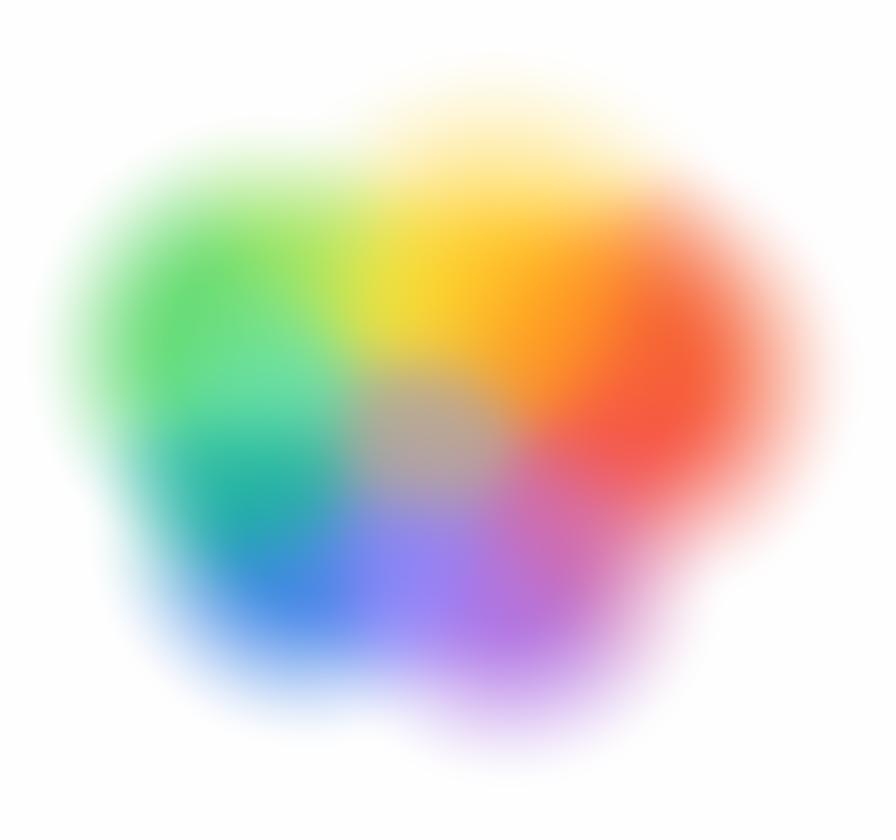
Reproduce this background procedurally as a Shadertoy shader.

```glsl
// A soft rainbow cloud glowing on a white ground.
// Hue anchors blend by normalized Gaussian weights; the cloud's outline
// is the union of several discs with wide, feathered rims.

#define HUE_SPREAD 0.064   // Gaussian radius of each hue, in canvas heights
#define FEATHER 1.0        // scale of the soft rims
#define OPACITY 1.0        // strength of the cloud
#define PAPER vec3(0.996)  // ground colour
#define CENTER vec2(0.5333, 0.5)

const int HUES = 15;
const int DISCS = 6;

// Hue anchors: around the wheel from green, ending in the muted middle.
const vec2 huePlace[HUES] = vec2[HUES](
    vec2(0.236, 0.632), vec2(0.319, 0.553), vec2(0.314, 0.417),
    vec2(0.347, 0.285), vec2(0.479, 0.319), vec2(0.604, 0.264),
    vec2(0.681, 0.354), vec2(0.764, 0.465), vec2(0.799, 0.569),
    vec2(0.660, 0.611), vec2(0.569, 0.667), vec2(0.569, 0.792),
    vec2(0.472, 0.667), vec2(0.364, 0.701), vec2(0.500, 0.479));

const vec3 hueColor[HUES] = vec3[HUES](
    vec3(0.40, 0.86, 0.44), vec3(0.43, 0.89, 0.67), vec3(0.11, 0.70, 0.62),
    vec3(0.25, 0.52, 0.91), vec3(0.55, 0.51, 0.99), vec3(0.69, 0.46, 0.90),
    vec3(0.82, 0.42, 0.67), vec3(0.97, 0.33, 0.28), vec3(0.96, 0.38, 0.21),
    vec3(1.00, 0.58, 0.14), vec3(1.00, 0.76, 0.13), vec3(1.00, 0.86, 0.33),
    vec3(0.98, 0.90, 0.22), vec3(0.62, 0.90, 0.40), vec3(0.72, 0.65, 0.60));

// Feathered discs: centre, radius, half width of the rim.
const vec4 disc[DISCS] = vec4[DISCS](
    vec4(0.312, 0.583, 0.194, 0.097), vec4(0.590, 0.625, 0.188, 0.146),
    vec4(0.743, 0.549, 0.174, 0.118), vec4(0.368, 0.375, 0.169, 0.104),
    vec4(0.607, 0.319, 0.153, 0.111), vec4(0.507, 0.493, 0.208, 0.111));

// Weighted mean of the hue anchors.
vec3 blendedHue(vec2 p) {
    vec3 sum = vec3(0.0);
    float total = 1e-12;
    for (int i = 0; i < HUES; i++) {
        vec2 offset = (p - huePlace[i]) / HUE_SPREAD;
        float weight = exp(-0.5 * dot(offset, offset));
        sum += weight * hueColor[i];
        total += weight;
    }
    return sum / total;
}

// Opacity of all the discs layered together.
float cloudCoverage(vec2 p) {
    float clear = 1.0;
    for (int i = 0; i < DISCS; i++) {
        float rim = disc[i].w * FEATHER;
        float edge = distance(p, disc[i].xy) - disc[i].z;
        clear *= smoothstep(-rim, rim, edge);
    }
    return OPACITY * (1.0 - clear);
}

void mainImage(out vec4 fragColor, in vec2 fragCoord) {
    vec2 p = (fragCoord - 0.5 * iResolution.xy) / iResolution.y + CENTER;
    vec3 color = mix(PAPER, blendedHue(p), cloudCoverage(p));
    fragColor = vec4(color, 1.0);
}
```
